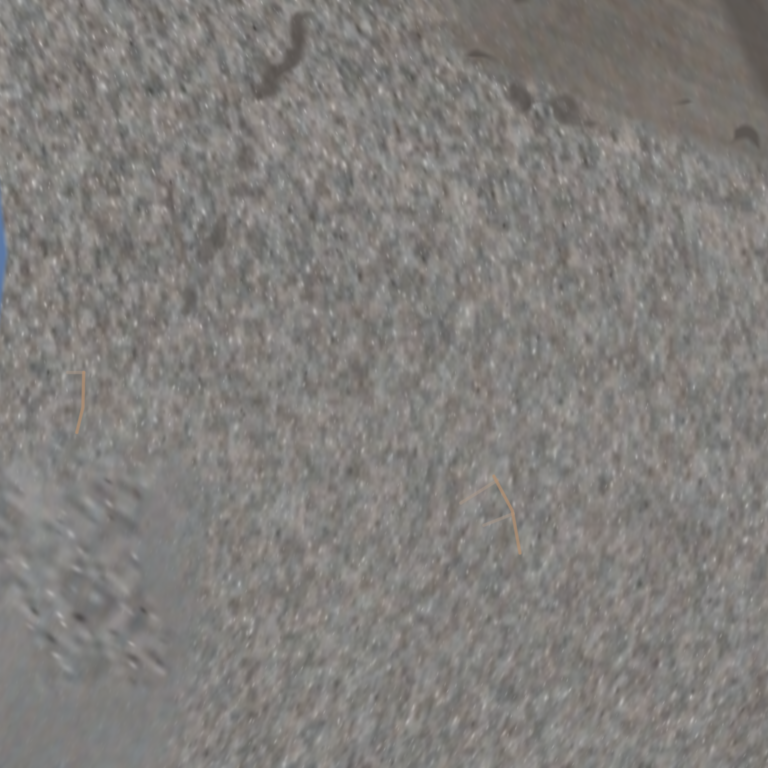
This texture is drawn by a Shadertoy shader. Its source:

```glsl
// Worn grey asphalt with slanted pale flecks, dark cracks, a smooth muddy band and dry twigs.

float hash(vec2 p) {
    vec3 q = fract(vec3(p.xyx) * 0.1031);
    q += dot(q, q.yzx + 33.33);
    return fract((q.x + q.y) * q.z);
}

float noise(vec2 p) {
    vec2 i = floor(p), f = fract(p);
    f = f * f * (3.0 - 2.0 * f);
    return mix(mix(hash(i), hash(i + vec2(1, 0)), f.x),
               mix(hash(i + vec2(0, 1)), hash(i + vec2(1, 1)), f.x), f.y);
}

float fbm(vec2 p) {
    float sum = 0.0, amp = 0.5;
    for (int k = 0; k < 4; k++) {
        sum += amp * noise(p);
        p = p * 2.03 + 17.3;
        amp *= 0.5;
    }
    return sum / 0.9375;
}

// Soft elongated spots scattered over a jittered grid; share is the filled part of the cells
float flecks(vec2 p, float share, float seed) {
    vec2 cell = floor(p);
    float sum = 0.0;
    for (int y = -1; y <= 1; y++)
    for (int x = -1; x <= 1; x++) {
        vec2 id = cell + vec2(x, y);
        vec2 key = id + seed;
        vec2 d = p - id - vec2(hash(key + 3.1), hash(key + 7.7));
        float angle = (hash(key + 11.9) - 0.5) * 1.1;
        d = mat2(cos(angle), sin(angle), -sin(angle), cos(angle)) * d;
        d /= mix(0.16, 0.31, hash(key + 19.3)) * vec2(0.9, 1.25);
        float strength = hash(key + 23.7);
        sum += step(hash(key), share) * (0.25 + 0.75 * strength * strength) * exp(-dot(d, d) * 1.4);
    }
    return min(sum, 1.2);
}

float segment(vec2 p, vec2 a, vec2 b) {
    vec2 ab = b - a;
    return length(p - a - ab * clamp(dot(p - a, ab) / dot(ab, ab), 0.0, 1.0));
}

// Ragged, broken dark line
float crack(vec2 p, vec2 a, vec2 b, float width) {
    vec2 wobble = vec2(noise(p * 38.0), noise(p * 38.0 + 40.0)) - 0.5;
    float d = segment(p + wobble * 0.022, a, b);
    float gaps = smoothstep(0.36, 0.6, noise(p * 34.0 + 9.0));
    return (1.0 - smoothstep(width * 0.3, width * 1.3, d)) * gaps;
}

float twig(vec2 p, vec2 a, vec2 b) {
    return 1.0 - smoothstep(0.0007, 0.0034, segment(p, a, b));
}

void mainImage(out vec4 fragColor, in vec2 fragCoord) {
    vec2 uv = fragCoord / iResolution.xy;

    // Grain leans right at the bottom and left at the top
    vec2 p = vec2(uv.x - 0.36 * uv.y * (1.0 - uv.y), uv.y);
    float cloud = fbm(uv * 5.0) - 0.5;
    float upperLeft = smoothstep(0.45, 0.85, uv.y + 0.3 * (0.5 - uv.x));

    float grain = 0.13 * (noise(p * vec2(150, 88)) - 0.5)
                + 0.11 * (noise(p * vec2(84, 52) + 31.0) - 0.5)
                + 0.05 * (noise(p * vec2(260, 170)) - 0.5);
    grain += 0.17 * flecks(p * vec2(78, 54), 0.34, 5.0);
    grain += 0.09 * flecks(p * vec2(112, 74), 0.4, 71.0);
    grain -= 0.11 * flecks(p * vec2(66, 46), 0.24, 133.0);
    grain *= 0.85 + 0.25 * upperLeft;

    // Coarse blurred gravel beside smeared, almost flat patches at the lower left
    vec2 q = mat2(0.78, 0.62, -0.62, 0.78) * uv;
    float coarse = 0.15 * (noise(q.yx * vec2(88, 48)) - 0.5)
                 + 0.17 * flecks(q.yx * vec2(52, 34), 0.4, 211.0)
                 - 0.17 * flecks(q.yx * vec2(46, 30), 0.36, 307.0);
    float corner = 1.0 - smoothstep(0.2, 0.31, uv.x + 0.1 * cloud);
    corner *= 1.0 - smoothstep(0.42, 0.52, uv.y + 0.25 * cloud);
    float patchy = smoothstep(0.36, 0.52, noise(uv * vec2(9, 7) + 4.0) + 0.12);
    patchy *= smoothstep(0.07, 0.16, uv.y) * (1.0 - smoothstep(0.2, 0.25, uv.x));
    grain = mix(grain, coarse * patchy + grain * 0.2, corner);

    // Smooth band in the upper right, with faint streaks along it
    float above = uv.y - 0.895 + 0.36 * (uv.x - 0.65) + 0.03 * cloud;
    float band = smoothstep(-0.012, 0.03, above) * smoothstep(0.48, 0.66, uv.x);
    float streak = noise(vec2(uv.x * 9.0, above * 95.0)) - 0.5;
    grain = mix(grain, grain * 0.22 + 0.035 * streak, band);

    // Stone colour: grey, with slight warm and cool speckles
    vec3 col = vec3(0.505, 0.494, 0.482) + grain + 0.055 * cloud;
    col += vec3(0.03, -0.008, -0.014) * (noise(p * vec2(64, 42) + 90.0) - 0.5);
    col += vec3(0.008, 0.004, -0.022) * (noise(p * vec2(90, 60) + 150.0) - 0.5);
    col += vec3(-0.012, -0.003, 0.006) * corner;
    col -= vec3(0.05, 0.06, 0.07) * band;

    // Cracks and pits
    float dark = crack(uv, vec2(0.41, 1.0), vec2(0.34, 0.87), 0.014);
    dark = max(dark, 0.7 * crack(uv, vec2(0.33, 0.82), vec2(0.24, 0.6), 0.011));
    dark = max(dark, crack(uv, vec2(0.62, 0.925), vec2(0.68, 0.87), 0.014));
    dark = max(dark, 0.8 * crack(uv, vec2(0.68, 0.87), vec2(0.84, 0.835), 0.013));
    dark = max(dark, crack(uv, vec2(0.89, 0.85), vec2(1.0, 0.81), 0.012));
    dark = max(dark, crack(uv, vec2(0.68, 1.0), vec2(0.73, 0.98), 0.014));
    dark = max(dark, 0.8 * flecks(uv * 24.0, 0.13, 401.0) * upperLeft * (1.0 - band));
    float gutter = 1.0 - smoothstep(0.015, 0.045, segment(uv + 0.03 * cloud, vec2(0.96, 1.02), vec2(1.02, 0.9)));
    col = mix(col, vec3(0.32, 0.3, 0.285), 0.75 * max(dark, 0.9 * gutter));

    // Dry twigs and a blue sliver at the left edge
    float stem = max(twig(uv, vec2(0.643, 0.38), vec2(0.667, 0.335)), twig(uv, vec2(0.667, 0.335), vec2(0.677, 0.28)));
    stem = max(stem, twig(uv, vec2(0.109, 0.515), vec2(0.108, 0.47)));
    stem = max(stem, twig(uv, vec2(0.108, 0.47), vec2(0.1, 0.437)));
    float sprig = max(twig(uv, vec2(0.648, 0.375), vec2(0.6, 0.345)), twig(uv, vec2(0.668, 0.331), vec2(0.63, 0.316)));
    sprig = max(sprig, twig(uv, vec2(0.109, 0.515), vec2(0.088, 0.515)));
    col = mix(col, vec3(0.67, 0.6, 0.54), 0.5 * sprig);
    col = mix(col, vec3(0.7, 0.56, 0.44), 0.75 * stem);
    float sliver = 1.0 - smoothstep(0.004, 0.014, uv.x + 0.12 * abs(uv.y - 0.67));
    col = mix(col, vec3(0.36, 0.47, 0.64), sliver);

    fragColor = vec4(clamp(col, 0.0, 1.0), 1.0);
}
```
